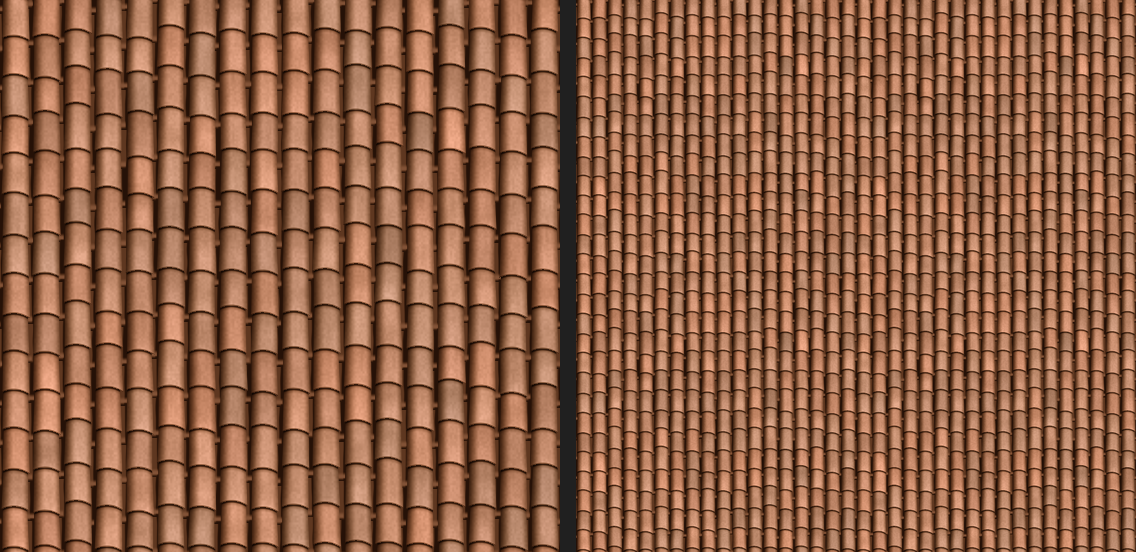
Left, the tile; right, the same tile 2 across and 2 down.
A Shadertoy shader for this texture:

```glsl
// Terracotta barrel-tile roof: 18 columns by 14 courses of overlapping clay tiles.
const vec2 GRID = vec2(18.0, 14.0);

float hash(vec2 p) {
    vec3 q = fract(p.xyx * 0.1031);
    q += dot(q, q.yzx + 33.33);
    return fract((q.x + q.y) * q.z);
}

// Random value of a grid cell, wrapped at the canvas edges
float cellHash(vec2 cell, float seed) {
    return hash(mod(cell, GRID) + seed * 37.0);
}

// Value noise that wraps; freq is in whole cells per tile
float wrapNoise(vec2 p, vec2 freq) {
    p *= freq;
    vec2 i = floor(p), f = fract(p), period = GRID * freq;
    f = f * f * (3.0 - 2.0 * f);
    float a = hash(mod(i, period));
    float b = hash(mod(i + vec2(1, 0), period));
    float c = hash(mod(i + vec2(0, 1), period));
    float d = hash(mod(i + vec2(1, 1), period));
    return mix(mix(a, b, f.x), mix(c, d, f.x), f.y);
}

// Height of the lower lip of a tile
float lipHeight(vec2 cell) {
    return cell.y + 0.24 * cellHash(vec2(cell.x, 0.0), 1.0)
         + 0.18 * (cellHash(cell, 2.0) - 0.5);
}

// Clay turns redder as it darkens
vec3 shadeClay(vec3 clay, float light) {
    return clay * pow(vec3(max(light, 0.0)), vec3(1.0, 1.25, 1.65));
}

// Channel tiles seen in the gaps: a lit sliver on the left, deep shadow on the right
vec3 channelColor(vec2 p, vec2 aa) {
    float gap = floor(p.x + 0.5);
    float side = p.x - gap;
    float y = p.y + cellHash(vec2(gap, 0.0), 3.0) * 0.3 + 0.1;
    vec2 cell = vec2(gap, floor(y));
    float v = fract(y);
    float lit = 0.13 * (cellHash(cell, 4.0) - 0.55) + 0.03 * (wrapNoise(p, vec2(2, 3)) - 0.5);
    float sliver = 1.0 - smoothstep(lit - 0.03, lit + 0.03, side);
    float reach = 0.1 * cellHash(cell, 5.0) - 0.01;
    float ledge = smoothstep(0.04, 0.04 + 1.5 * aa.y, v) * (1.0 - smoothstep(0.12, 0.24, v));
    ledge *= 1.0 - smoothstep(reach, reach + aa.x, side);
    float light = mix(0.19, 0.48, sliver * smoothstep(0.0, 0.08, v));
    light = mix(light, 0.66, ledge);
    return shadeClay(vec3(0.77, 0.54, 0.42), light);
}

void mainImage(out vec4 fragColor, in vec2 fragCoord) {
    vec2 p = fragCoord / iResolution.xy * GRID;
    vec2 aa = 1.5 * GRID / iResolution.xy;

    // Find the tile whose arched lips enclose this point
    float column = floor(p.x);
    float across = (fract(p.x) - 0.5) / 0.45;
    float y = p.y - 0.1 * (1.0 - min(across * across, 1.0)) + 0.025 * across;
    vec2 cell = vec2(column, floor(y));
    if (y < lipHeight(cell)) cell.y -= 1.0;
    else if (y > lipHeight(cell + vec2(0, 1))) cell.y += 1.0;
    float above = y - lipHeight(cell);
    float below = lipHeight(cell + vec2(0, 1)) - y;
    float t = above / (above + below);

    // Tapered, slightly crooked outline
    float center = 0.5 + 0.04 * (cellHash(cell, 6.0) - 0.5)
                 + 0.07 * (cellHash(cell, 7.0) - 0.5) * (t - 0.5);
    float halfWidth = mix(0.46, 0.425, t) + 0.02 * (cellHash(cell, 8.0) - 0.5);
    float x = (fract(p.x) - center) / halfWidth;
    float mask = 1.0 - smoothstep(-aa.x, 0.0, (abs(x) - 1.0) * halfWidth);

    // Fired clay, from orange to grey-brown, with a rare ochre tile
    float tone = cellHash(cell, 9.0);
    vec3 clay = mix(vec3(0.83, 0.57, 0.44), vec3(0.75, 0.56, 0.45), tone);
    clay = mix(clay, vec3(0.84, 0.58, 0.38), step(0.996, cellHash(cell, 10.0)));
    clay *= 0.94 + 0.12 * cellHash(cell, 11.0);

    // Round body lit from the right, fading under the tile above
    float light = 0.24 + 0.77 * smoothstep(-1.15, -0.08, x) - 0.42 * smoothstep(0.5, 1.08, x);
    light *= mix(1.03, 0.93, t);

    // Thin soft shadow under the lip, with a faintly lit rim above it
    light *= 0.8 + 0.2 * smoothstep(0.03, 0.14, below);
    light *= 0.32 + 0.68 * smoothstep(0.015, 0.065, below);
    light *= 0.5 + 0.5 * smoothstep(0.0, 1.2 * aa.y, above);
    light += 0.04 * (1.0 - smoothstep(0.03, 0.08, above));

    // Weathering: broad stains, faint vertical streaks and grain
    light *= 0.93 + 0.14 * wrapNoise(p, vec2(2, 2));
    light *= 0.98 + 0.04 * wrapNoise(p, vec2(12, 1));
    light *= 0.96 + 0.08 * wrapNoise(p, vec2(16, 18));

    vec3 color = mix(channelColor(p, aa), shadeClay(clay, light), mask);
    fragColor = vec4(color, 1.0);
}
```
